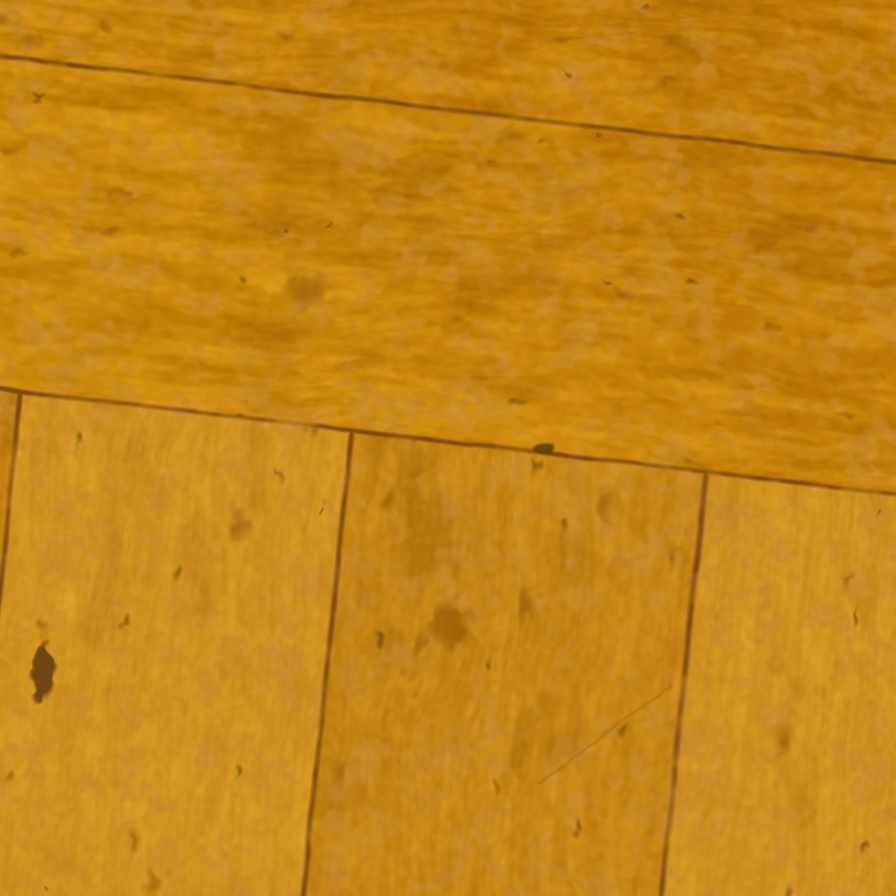
Reproduce this texture procedurally as a three.js fragment shader.

```glsl
// Worn honey-coloured parquet: two long planks above a row of upright blocks.
varying vec2 vUv;

const vec3 HONEY = vec3(0.795, 0.533, 0.045);
const vec3 AMBER = vec3(0.755, 0.480, 0.030);
const vec3 STRAW = vec3(0.822, 0.573, 0.125);
const vec3 TAWNY = vec3(0.780, 0.520, 0.080);
const vec3 DUST  = vec3(0.775, 0.530, 0.190);
const vec3 STAIN = vec3(0.580, 0.340, 0.025);
const vec3 SEAM  = vec3(0.460, 0.270, 0.070);
const vec3 PIT   = vec3(0.340, 0.200, 0.060);

vec2 hash2(vec2 p) {
  p = vec2(dot(p, vec2(127.1, 311.7)), dot(p, vec2(269.5, 183.3)));
  return fract(sin(p) * 43758.5);
}

// Smooth cellular noise: random cell values blended by distance, 0 to 1
float cells(vec2 p) {
  vec2 base = floor(p);
  float sum = 0.0, total = 0.0;
  for (int j = -1; j <= 1; j++) {
    for (int i = -1; i <= 1; i++) {
      vec2 id = base + vec2(float(i), float(j));
      vec2 d = id + hash2(id) - p;
      float weight = exp(-5.0 * dot(d, d));
      sum += weight * hash2(id + 17.3).x;
      total += weight;
    }
  }
  return sum / total;
}

// Soft marks in a random share of the cells
float flecks(vec2 p, float share) {
  vec2 base = floor(p);
  float mark = 0.0;
  for (int j = -1; j <= 1; j++) {
    for (int i = -1; i <= 1; i++) {
      vec2 id = base + vec2(float(i), float(j));
      vec2 pick = hash2(id + 41.7);
      float radius = mix(0.15, 0.42, pick.y);
      float d = length(id + hash2(id) - p);
      mark = max(mark, step(pick.x, share) * (1.0 - smoothstep(0.0, radius, d)));
    }
  }
  return mark;
}

// Short and long fibres running along g.x, centred on zero
float fibres(vec2 g) {
  return 0.40 * cells(g * vec2(9.0, 62.0)) + 0.35 * cells(g * vec2(20.0, 125.0))
       + 0.25 * cells(g * vec2(50.0, 150.0)) - 0.5;
}

float line(float d, float halfWidth) {
  return 1.0 - smoothstep(0.0, 2.0 * halfWidth, abs(d));
}

// Ragged oval mark with a soft rim
float dent(vec2 p, vec2 centre, vec2 size, float rim) {
  float ragged = 1.1 * (cells(p * 85.0) - 0.5);
  return 1.0 - smoothstep(1.0 - rim, 1.0 + rim, length((p - centre) / size) + ragged);
}

float segment(vec2 p, vec2 a, vec2 b) {
  vec2 ab = b - a;
  return length(p - a - ab * clamp(dot(p - a, ab) / dot(ab, ab), 0.0, 1.0));
}

void main() {
  // Tilted floor axes; block spacing widens slightly to the right
  vec2 q = vec2(vUv.x - 0.106 * vUv.y, vUv.y + 0.118 * vUv.x);
  float wobble = 0.0022 * (cells(vUv * 24.0) - 0.5);
  float column = 2.674 * (q.x + 0.036) - 0.225 * (q.x + 0.036) * (q.x - 0.338);
  float upper = smoothstep(0.565, 0.567, q.y + wobble);
  float plank = step(0.937, q.y + wobble);
  float block = floor(column);
  float brown = mod(block, 2.0);

  // Grain turns with the board and bends gently
  bool isUpper = upper > 0.5;
  vec2 g = isUpper ? vec2(q.x, q.y - 0.035 * q.x) : vec2(q.y, q.x);
  g += isUpper ? vec2(plank * 7.3) : vec2(3.7 * block + 11.0);
  g.y += 0.030 * (cells(g * vec2(5.0, 9.0)) - 0.5);
  float fibre = fibres(g);
  float blotch = 0.6 * cells(g * vec2(9.0, 19.0) + 5.0) + 0.4 * cells(g * vec2(24.0, 42.0));

  // Board tones
  float shade = smoothstep(0.35, 1.35, 0.6 * q.x + 0.7 * q.y + 0.5 * (blotch - 0.5));
  vec3 longTone = mix(HONEY, AMBER, shade);
  vec3 color = mix(mix(STRAW, TAWNY, brown), longTone, upper);

  // Fibres, stains, dull film and fine speckle
  color += fibre * mix(0.11, 0.18, upper) * vec3(1.0, 1.0, 0.5);
  float stained = smoothstep(0.56, 0.85, blotch);
  color = mix(color, STAIN, stained * mix(0.18 + 0.16 * brown, 0.25, upper));
  float grime = 0.5 * cells(q * 34.0) + 0.5 * cells(q * 80.0 + 3.0);
  color = mix(color, DUST, 0.55 * smoothstep(0.48, 0.75, grime + 0.4 * fibre));
  float speckle = cells(q * 110.0) + cells(g * vec2(120.0, 210.0)) - 1.0;
  color += 0.032 * speckle;

  // Sparse ragged pores and faint smudges
  vec2 fray = 0.012 * (vec2(cells(q * 75.0), cells(q * 75.0 + 31.0)) - 0.5);
  vec2 worn = g + fray;
  color = mix(color, STAIN, 0.60 * flecks(worn * vec2(14.0, 28.0), 0.10));
  color = mix(color, PIT, 0.50 * flecks(worn * vec2(26.0, 50.0) + 9.0, 0.03));
  float scratch = line(segment(vUv + 0.3 * fray, vec2(0.60, 0.125), vec2(0.75, 0.235)), 0.0015);
  color = mix(color, STAIN, 0.30 * scratch);

  // Thin soft seams, faded in places
  float across = max(line(q.y - 0.566 + wobble, 0.0024), line(q.y - 0.937 + wobble, 0.0025));
  float side = (fract(column + 0.5) - 0.5) * 0.387 + wobble;
  float upright = line(side, 0.0028) * (1.0 - upper);
  float dirt = 0.25 + 0.55 * cells(vUv * 20.0) + 0.45 * cells(vUv * 65.0);
  color = mix(color, SEAM, clamp(max(across, upright) * dirt, 0.0, 0.9));

  // Larger dents and dark smudges
  float pits = max(dent(vUv, vec2(0.049, 0.247), vec2(0.011, 0.025), 0.3),
                   dent(vUv, vec2(0.605, 0.499), vec2(0.012, 0.005), 0.5));
  float smudges = max(dent(vUv, vec2(0.339, 0.677), vec2(0.018, 0.014), 0.7),
                      dent(vUv, vec2(0.503, 0.305), vec2(0.018, 0.024), 0.7));
  color = mix(color, STAIN, 0.65 * smudges);
  color = mix(color, PIT, 0.80 * pits);
  gl_FragColor = vec4(color, 1.0);
}
```
